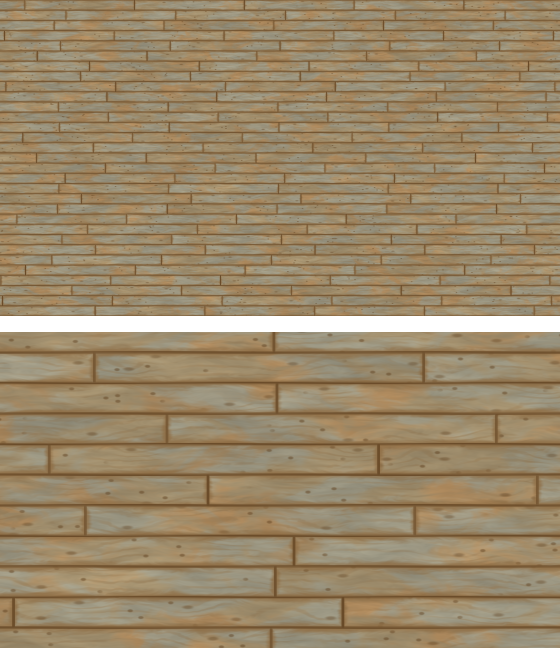
Top: the whole. Bottom: its middle third, enlarged.
A Shadertoy shader for this texture:

```glsl
// Weathered plank floor: staggered narrow boards with worn grey-green paint over orange wood.

const float ROWS = 31.0;          // boards down the canvas
const float BOARD_LENGTH = 10.77; // board length, in board heights
const float ROW_STEP = 0.62;      // stagger from row to row, in boards
const float ROW_JITTER = 0.45;    // irregularity of the stagger
const float SEAM_HALF = 0.04;     // half width of the long seams
const float JOINT_HALF = 0.045;   // half width of the end joints
const float WEAR_WIDTH = 0.21;    // bare wood along the edges
const float GRAIN_LINES = 4.0;    // grain lines per board
const float GRAIN_DEPTH = 0.3;    // stain of the grain lines
const float STREAK_DEPTH = 0.05;  // light and dark streaks
const int SAMPLES = 3;            // supersampling per axis
const float TAU = 6.2831853;

const vec3 PAINT  = vec3(0.59, 0.58, 0.51);
const vec3 SAND   = vec3(0.63, 0.56, 0.43);
const vec3 ORANGE = vec3(0.67, 0.53, 0.36);
const vec3 EDGE   = vec3(0.56, 0.43, 0.27);
const vec3 GROOVE = vec3(0.38, 0.26, 0.13);

vec2 hash2(vec2 c) {
    vec3 q = fract(c.xyx * vec3(0.1031, 0.1030, 0.0973));
    q += dot(q, q.yzx + 33.33);
    return fract((q.xx + q.yz) * q.zy);
}

// Distance to the nearest scattered point
float cellular(vec2 p) {
    vec2 cell = floor(p);
    float nearest = 2.0;
    for (int j = -1; j <= 1; j++)
        for (int i = -1; i <= 1; i++) {
            vec2 c = cell + vec2(i, j);
            nearest = min(nearest, length(c + hash2(c) - p));
        }
    return nearest;
}

// Layered, warped sines, roughly -1 to 1
float waves(vec2 p, float seed) {
    float sum = 0.0, amp = 0.55;
    for (int i = 0; i < 4; i++) {
        p += 0.5 * sin(p.yx * 1.3 + seed);
        sum += amp * sin(p.x + seed + 1.7 * sin(p.y + seed));
        p = mat2(1.6, 1.2, -1.2, 1.6) * p;
        amp *= 0.58;
    }
    return sum;
}

// Colour at p, measured in board heights; soft is the edge softness
vec3 planks(vec2 p, float soft) {
    // Board layout
    float row = floor(p.y);
    float shift = fract(row * ROW_STEP + ROW_JITTER * hash2(vec2(row, 7.0)).x);
    float along = p.x / BOARD_LENGTH + shift;
    vec2 id = vec2(floor(along), row);
    vec2 local = vec2(fract(along) * BOARD_LENGTH, fract(p.y));
    vec2 seed = hash2(id + 3.0);
    vec2 q = local + 40.0 * seed;
    float phase = TAU * seed.x;
    float streak = waves(q * vec2(1.6, 8.0), phase + 1.0);

    // Ragged paint patches over wood
    float bare = waves(q * vec2(0.7, 1.3) + 9.0, phase + 2.0) + 0.3 * streak;
    vec3 col = mix(SAND, ORANGE, smoothstep(-0.3, 0.9, bare));
    float cover = waves(q * vec2(0.7, 1.4), phase) + 0.35 * streak;
    cover += 0.5 * (seed.y - 0.5);
    col = mix(col, PAINT, 0.9 * smoothstep(-0.5, 0.6, cover));
    col *= 1.0 + 0.05 * waves(q * vec2(0.5, 0.9) + 23.0, phase + 5.0);

    // Thin grain lines bending around knots
    float knot = cellular(q * vec2(0.28, 0.8));
    float bend = 2.2 * waves(q * vec2(0.8, 1.4), phase + 4.0)
               + 8.0 * exp(-14.0 * knot * knot);
    float grain = sin(TAU * GRAIN_LINES * local.y + bend);
    float breaks = 0.6 + 0.4 * sin(q.x * 1.9 + 2.0 * streak);
    col = mix(col, EDGE, GRAIN_DEPTH * breaks * smoothstep(0.2, 1.0, grain));
    col *= 1.0 + STREAK_DEPTH * streak;
    col = mix(col, GROOVE, 0.4 * smoothstep(0.07, 0.02, knot));

    // Sparse dark flecks
    vec2 speck = q * vec2(0.9, 1.6) + 17.0;
    float rare = smoothstep(0.0, 0.5, sin(q.x * 0.8 + phase));
    col = mix(col, GROOVE, 0.5 * rare * smoothstep(0.11, 0.04, cellular(speck)));
    col *= 0.98 + 0.05 * seed.y;

    // Bare edges
    float seam = min(local.y, 1.0 - local.y);
    float joint = min(local.x, BOARD_LENGTH - local.x);
    float rim = min(seam, joint) + 0.05 * streak;
    col = mix(col, EDGE, 0.8 * smoothstep(WEAR_WIDTH, 0.02, rim));

    // Seams and joints, some darker than others
    float seamTone = 0.6 + 0.2 * sin(p.x * 0.7 + row * 2.4);
    float jointHash = hash2(vec2(floor(along + 0.5), row)).y;
    float jointTone = 0.5 + 0.5 * jointHash * jointHash;
    float seamLine = smoothstep(SEAM_HALF + soft, SEAM_HALF - soft, seam);
    float jointLine = smoothstep(JOINT_HALF + soft, JOINT_HALF - soft, joint);
    return mix(col, GROOVE, max(seamTone * seamLine, jointTone * jointLine));
}

void mainImage(out vec4 fragColor, in vec2 fragCoord) {
    float scale = ROWS / iResolution.y;
    float soft = 0.5 * scale / float(SAMPLES);
    vec3 sum = vec3(0.0);
    for (int j = 0; j < SAMPLES; j++)
        for (int i = 0; i < SAMPLES; i++) {
            vec2 jitter = (vec2(i, j) + 0.5) / float(SAMPLES) - 0.5;
            sum += planks((fragCoord + jitter) * scale, soft);
        }
    fragColor = vec4(sum / float(SAMPLES * SAMPLES), 1.0);
}
```
